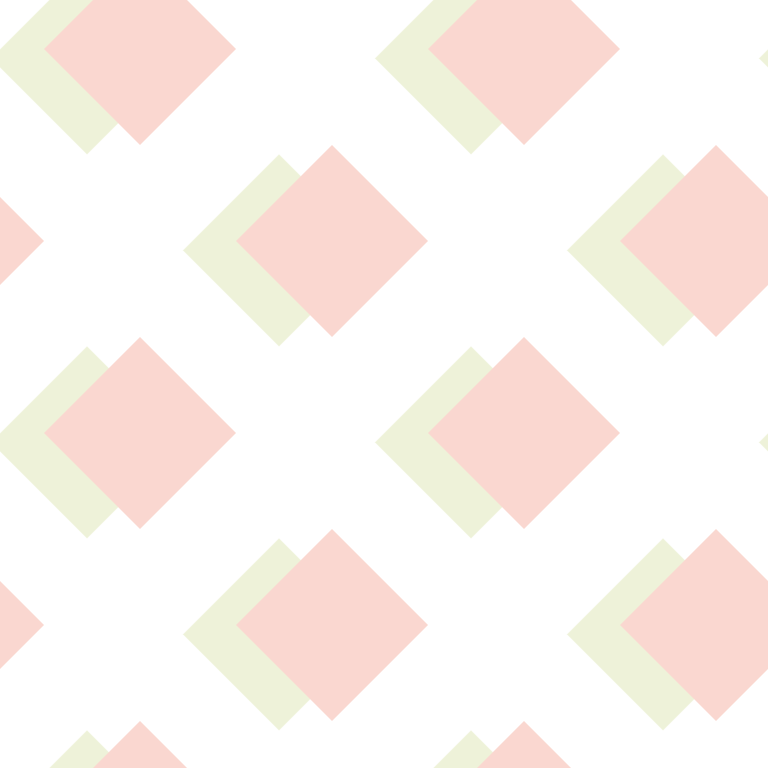
Give the GLSL for this pattern, as a Shadertoy shader.

```glsl
// Staggered pink diamonds over offset pale green diamonds on white, tiling seamlessly.

const float REPEATS = 2.0;                       // cells across and down, two diamonds each
const float HALF_DIAGONAL = 0.25;                // in cells
const vec2 PINK_CENTER = vec2(0.3646, 0.8724);   // in cells
const vec2 GREEN_OFFSET = vec2(-0.138, -0.0245); // in cells, from the pink center
const float MIN_SOFTNESS = 0.0016;               // edge width, in canvas units

const vec3 WHITE = vec3(1.0);
const vec3 PINK = vec3(0.98, 0.845, 0.815);
const vec3 GREEN = vec3(0.935, 0.95, 0.85);

// Signed distance to the nearest diamond of a half-drop lattice.
// Along the diagonals the lattice becomes a unit square grid.
float diamondLattice(vec2 p) {
    vec2 diagonal = vec2(p.x + p.y, p.x - p.y);
    vec2 local = abs(fract(diagonal + 0.5) - 0.5);
    return (max(local.x, local.y) - HALF_DIAGONAL) * inversesqrt(2.0);
}

float coverage(float dist, float edgeWidth) {
    return 1.0 - smoothstep(-0.5 * edgeWidth, 0.5 * edgeWidth, dist);
}

void mainImage(out vec4 fragColor, in vec2 fragCoord) {
    vec2 cell = fragCoord / iResolution.xy * REPEATS - PINK_CENTER;
    float pixel = 1.0 / min(iResolution.x, iResolution.y);
    float edgeWidth = REPEATS * max(1.5 * pixel, MIN_SOFTNESS);

    // Green shadows first, pink diamonds on top
    vec3 color = mix(WHITE, GREEN, coverage(diamondLattice(cell - GREEN_OFFSET), edgeWidth));
    color = mix(color, PINK, coverage(diamondLattice(cell), edgeWidth));

    fragColor = vec4(color, 1.0);
}
```
